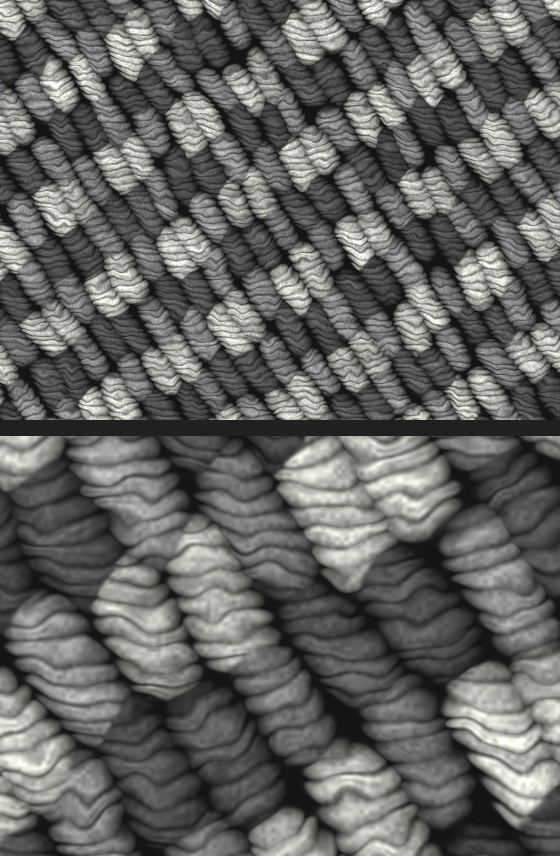
Top: the whole. Bottom: its middle third, enlarged.
This texture is drawn by a WebGL 1 fragment shader. Its source:

```glsl
precision highp float;
// Looped wool carpet: slanted rows of twisted yarn lobes in light, mid and dark grey.

uniform vec2 u_resolution;

// Pattern lattice, in units of the canvas height
const vec2 ACROSS = vec2(0.1510, 0.1020);   // one repeat = three rows
const vec2 ALONG = vec2(0.1325, -0.1900);   // one repeat = two lobes
const vec2 ORIGIN = vec2(0.738, 0.627);     // centre of one light pair
const float ROWS = 3.0;
const float PITCH = 0.0190;                 // distance between yarn twists

const vec3 LIGHT = vec3(0.565, 0.570, 0.545);
const vec3 MID = vec3(0.390, 0.393, 0.397);
const vec3 DARK = vec3(0.248, 0.247, 0.245);

float hash(vec2 p) {
  vec3 q = fract(vec3(p.xyx) * 0.1031);
  q += dot(q, q.yzx + 33.33);
  return fract((q.x + q.y) * q.z);
}

float noise(vec2 p) {
  vec2 i = floor(p);
  vec2 f = fract(p);
  f = f * f * (3.0 - 2.0 * f);
  return mix(mix(hash(i), hash(i + vec2(1.0, 0.0)), f.x),
             mix(hash(i + vec2(0.0, 1.0)), hash(i + 1.0), f.x), f.y);
}

float cross2(vec2 a, vec2 b) {
  return a.x * b.y - a.y * b.x;
}

vec2 toLattice(vec2 d) {
  return vec2(cross2(d, ALONG), cross2(ACROSS, d)) / cross2(ACROSS, ALONG);
}

// Rows 0 and 1 hold the light pair; row 2 fills the gap between pairs
vec3 yarnColor(float row, float part) {
  if (row < 1.5 && part < 0.5) return LIGHT;
  return abs(row + part - 2.0) < 0.5 ? MID : DARK;
}

// Colour in rgb and height in a of one twisted lobe, d measured from its centre
vec4 lobe(vec2 d, vec3 yarn, vec2 size, vec2 seed) {
  float angle = -1.02 + 0.26 * (hash(seed + 3.7) - 0.5);
  vec2 axis = vec2(cos(angle), sin(angle));
  float x = dot(d, vec2(-axis.y, axis.x));
  float y = dot(d, axis);

  // Twists with their own slant, bowed across the lobe
  float slant = 0.15 + 0.75 * hash(seed + 5.2);
  float bend = 0.017 * (noise(d * 50.0 + seed * 7.3) - 0.5);
  float twist = (y - slant * x + 7.0 * x * x + bend) / PITCH + hash(seed);
  float strand = floor(twist);
  float t = 2.0 * fract(twist) - 1.0;
  float ridge = 1.0 - t * t;

  // Rounded body with a scalloped rim
  float width = size.x * (0.86 + 0.18 * ridge);
  float u = x / width;
  float v = abs(y / size.y);
  float height = 1.0 - u * u - v * v * v * v;

  // Body shadow, twist grooves, top light, then fibres and wear
  float shade = mix(0.34, 1.20, smoothstep(-0.15, 1.0, height));
  float depth = mix(0.80, 0.64, noise(d * 40.0 + seed * 3.1));
  shade *= mix(depth, 1.14, smoothstep(0.0, 0.95, ridge));
  shade *= 1.0 - 0.12 * t * ridge - 0.13 * u;
  float fibre = noise(vec2(twist * 4.0, x * 80.0) + seed * 11.0);
  float fuzz = noise(d * 260.0 + seed * 5.0);
  shade *= 0.76 + 0.28 * fibre + 0.24 * fuzz;
  shade *= 0.88 + 0.24 * hash(seed + strand * 1.7);
  shade *= 0.91 + 0.18 * hash(seed + 9.1);
  return vec4(yarn * shade, height);
}

vec3 carpet(vec2 p) {
  // Uneven hand of the weave, coarse and fine
  p += 0.018 * (vec2(noise(p * 7.0), noise(p * 7.0 + 40.0)) - 0.5);
  p += 0.008 * (vec2(noise(p * 28.0 + 9.0), noise(p * 28.0 + 70.0)) - 0.5);
  vec2 q = toLattice(p - ORIGIN);
  float baseRow = floor(q.x * ROWS);

  // Blend neighbouring lobes so that the highest one wins softly
  vec4 sum = vec4(vec3(0.08), 1.0) * exp(-21.0);
  for (int i = -1; i <= 1; i++) {
    float row = baseRow + float(i);
    float kind = mod(row + 1.0, ROWS);
    float shift = kind > 1.5 ? -0.10 : 0.0;
    float baseLobe = floor((q.y - shift) * 2.0 + 0.5);
    for (int j = -1; j <= 1; j++) {
      float n = baseLobe + float(j);
      float part = mod(n, 2.0);
      vec2 seed = vec2(row, n) + 50.0;
      vec2 cell = vec2((row + 0.5) / ROWS, n * 0.5 + shift);
      cell += (vec2(hash(seed + 1.3), hash(seed + 6.1)) - 0.5) * vec2(0.07, 0.13);
      vec2 center = ORIGIN + cell.x * ACROSS + cell.y * ALONG;
      float isLight = step(kind, 1.5) * (1.0 - part);
      vec2 size = mix(vec2(0.033, 0.071), vec2(0.036, 0.075), isLight);
      size *= 0.92 + 0.14 * hash(seed + 8.4);
      vec4 l = lobe(p - center, yarnColor(kind, part), size, seed);
      float weight = exp(24.0 * (clamp(l.a, -0.5, 1.0) - 1.0));
      sum += vec4(l.rgb, 1.0) * weight;
    }
  }
  return sum.rgb / sum.a;
}

void main() {
  vec2 p = gl_FragCoord.xy / u_resolution.y;
  gl_FragColor = vec4(carpet(p), 1.0);
}
```
